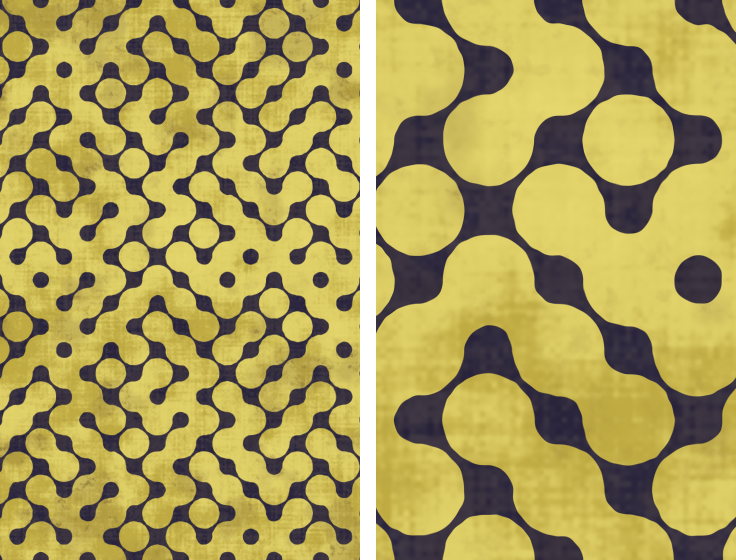
Left, the full canvas; right, a detail of the centre.
Give the GLSL for this pattern, as a Shadertoy shader.

```glsl
// Diagonal chains of dark dots and necks between round yellow cells, on stained, woven cloth.

float hash(vec2 p) {
    return fract(sin(dot(p, vec2(127.1, 311.7))) * 43758.5);
}

float valueNoise(vec2 p) {
    vec2 i = floor(p), f = fract(p);
    f = f * f * (3.0 - 2.0 * f);
    return mix(mix(hash(i), hash(i + vec2(1, 0)), f.x),
               mix(hash(i + vec2(0, 1)), hash(i + vec2(1, 1)), f.x), f.y);
}

float fbm(vec2 p) {
    float sum = 0.0, amplitude = 0.5;
    for (int i = 0; i < 5; i++) {
        sum += amplitude * valueNoise(p);
        p = mat2(1.6, 1.2, -1.2, 1.6) * p + 7.3;
        amplitude *= 0.5;
    }
    return sum / 0.97;
}

// Signed distance to the dark shape, negative inside, in tile units
float chainDistance(vec2 p) {
    vec2 tile = floor(p), f = fract(p);
    // Mirror every other tile so dark corners always lie at (0,0) and (1,1)
    if (mod(tile.x + tile.y, 2.0) > 0.5) f.x = 1.0 - f.x;
    float dots = min(length(f), length(f - 1.0)) - 0.345;
    float cells = min(length(f - vec2(1, 0)), length(f - vec2(0, 1))) - 0.655;
    // Each tile joins either its dark corners or its yellow ones; repeats every 12 tiles
    bool darkJoined = hash(mod(tile, 12.0) + 3.7) < 0.5;
    return darkJoined ? -cells : dots;
}

void mainImage(out vec4 fragColor, in vec2 fragCoord) {
    vec2 uv = fragCoord / iResolution.xy;
    vec2 p = fragCoord / iResolution.y * 24.0 + vec2(0.25, 0.0);
    float pixel = 24.0 / iResolution.y;

    // Cloth: broad stains, crossed threads and fine grain
    float stain = fbm(p * 0.3 + 11.0);
    float blotch = fbm(p * 1.1 + 40.0);
    float threads = valueNoise(p * vec2(11.0, 0.8)) + valueNoise(p * vec2(0.8, 11.0)) - 1.0;
    float grain = valueNoise(p * 12.0) - 0.5;
    float rim = length((uv - vec2(0.5, 0.55)) * vec2(1.0, 0.9));

    // Yellow ground, brighter towards the middle
    float light = 0.62 + 1.1 * (stain - 0.5) + 0.9 * (blotch - 0.5)
                + 0.22 * threads + 0.2 * grain + 0.5 * (0.36 - rim);
    vec3 ground = mix(vec3(0.75, 0.67, 0.26), vec3(0.87, 0.81, 0.40), smoothstep(0.2, 0.8, light));
    ground += 0.06 * max(light - 0.8, 0.0);

    // Brown wear in patches, broken up by speckles
    float wear = smoothstep(0.54, 0.76, fbm(p * 0.6 + 70.0) + 0.12 * (rim - 0.3));
    float speckle = smoothstep(0.55, 0.85, fbm(p * 4.0 + 90.0));
    ground = mix(ground, vec3(0.56, 0.47, 0.22), 0.3 * wear + 0.4 * speckle * (0.3 + wear));

    // Faded violet ink showing the weave
    float fade = 0.6 + 1.2 * (blotch - 0.5) + 0.3 * threads + 0.3 * grain;
    vec3 ink = mix(vec3(0.18, 0.16, 0.25), vec3(0.225, 0.195, 0.245), smoothstep(0.25, 0.75, fade));
    ink += 0.025 * threads + 0.03 * grain;

    // Slightly rough printed edge
    float d = chainDistance(p) + 0.03 * (valueNoise(p * 7.0) - 0.5);
    vec3 color = mix(ink, ground, smoothstep(-0.8 * pixel, 0.8 * pixel, d));
    fragColor = vec4(color, 1.0);
}
```
